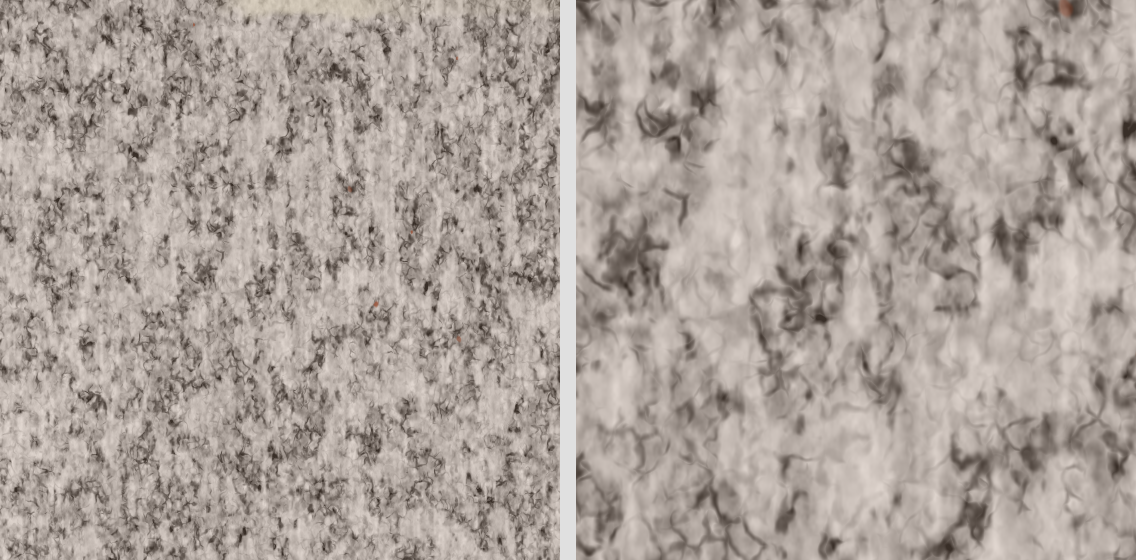
Left: the whole. Right: its middle third, enlarged.
This texture is drawn by a three.js fragment shader. Its source:

```glsl
// Weathered concrete: smooth pale plaster dragged into vertical streaks,
// torn open into small rough grey patches with short dark cracks and pits.
// Layered value noise sets the tone; warped Voronoi borders make the cracks.
varying vec2 vUv;

const vec3 WARM_GREY = vec3(0.0, -0.04, -0.067);
const vec3 CREAM = vec3(0.82, 0.78, 0.71);
const vec3 RUST = vec3(0.60, 0.29, 0.18);
const float SMOOTH_TONE = 0.785;
const float ROUGH_TONE = 0.675;

float hash(vec2 p) {
  vec3 q = fract(vec3(p.xyx) * 0.1031);
  q += dot(q, q.yzx + 33.33);
  return fract((q.x + q.y) * q.z);
}

vec2 hash2(vec2 p) {
  return vec2(hash(p), hash(p + vec2(57.3, 113.7)));
}

float noise(vec2 p) {
  vec2 cell = floor(p);
  vec2 f = fract(p);
  f = f * f * (3.0 - 2.0 * f);
  float low = mix(hash(cell), hash(cell + vec2(1.0, 0.0)), f.x);
  float high = mix(hash(cell + vec2(0.0, 1.0)), hash(cell + vec2(1.0)), f.x);
  return mix(low, high, f.y);
}

float fbm(vec2 p) {
  float sum = 0.0;
  float weight = 0.571;
  for (int i = 0; i < 3; i++) {
    sum += weight * noise(p);
    p = p * 2.03 + vec2(17.1, 9.2);
    weight *= 0.5;
  }
  return sum;
}

// Gap between the two nearest cell points: zero on the borders.
float cellBorder(vec2 p) {
  vec2 base = floor(p);
  float nearest = 8.0;
  float second = 8.0;
  for (int y = -1; y <= 1; y++) {
    for (int x = -1; x <= 1; x++) {
      vec2 cell = base + vec2(float(x), float(y));
      float d = length(cell + hash2(cell) - p);
      second = min(second, max(nearest, d));
      nearest = min(nearest, d);
    }
  }
  return second - nearest;
}

// Short crack lines of uneven width, interrupted by noise.
float cracks(vec2 uv, vec2 scale, float width) {
  vec2 warp = vec2(fbm(uv * 55.0), fbm(uv * 55.0 + 31.0)) - 0.5;
  float border = cellBorder(uv * scale + warp * 1.3);
  float gate = smoothstep(0.40, 0.68, fbm(uv * vec2(58.0, 44.0) + scale));
  return gate * (1.0 - smoothstep(0.0, width * (0.6 + gate), border));
}

// Soft elongated speck with a ragged outline.
float fleck(vec2 uv, vec2 center, vec2 radius) {
  float d = length((uv - center) / radius) + noise(uv * 180.0) * 0.6;
  return 1.0 - smoothstep(0.7, 1.3, d);
}

void main() {
  vec2 uv = vUv;

  // Broad wear: more damage to the right and near the top
  float wear = 0.07 * (fbm(uv * 3.0 + 4.0) - 0.5) + 0.04 * (uv.x - 0.5)
             + 0.03 * smoothstep(0.6, 1.0, uv.y);

  // Rough patches with vertically drawn edges
  float patches = 0.5 * fbm(uv * vec2(30.0, 18.0))
                + 0.5 * fbm(uv * vec2(68.0, 30.0) + 7.0) + wear;
  float rough = smoothstep(0.43, 0.57, patches);

  // Vertical drag marks and fine grain
  float streaks = 0.55 * noise(uv * vec2(110.0, 8.0))
                + 0.45 * noise(uv * vec2(210.0, 16.0)) - 0.5;
  float grain = fbm(uv * vec2(135.0, 90.0)) - 0.5;
  float relief = fbm(uv * vec2(85.0, 65.0))
               - fbm(uv * vec2(85.0, 65.0) + vec2(0.2, 0.45));

  float tone = mix(SMOOTH_TONE, ROUGH_TONE, rough);
  tone += streaks * mix(0.15, 0.10, rough);
  tone += grain * mix(0.15, 0.29, rough) + relief * mix(0.08, 0.25, rough);
  tone -= wear * 0.3;

  // Cracks and pits, deepest inside the rough patches
  float depth = 0.35 + 0.65 * rough;
  float lines = max(cracks(uv, vec2(46.0, 36.0), 0.28),
                    0.65 * cracks(uv + 3.7, vec2(74.0, 54.0), 0.28));
  float pits = smoothstep(0.62, 0.84, fbm(uv * vec2(92.0, 56.0) + 21.0));
  tone -= depth * (0.31 * lines + 0.24 * pits);

  vec3 color = vec3(clamp(tone, 0.22, 0.88)) + WARM_GREY;

  // Cream lip along part of the top edge
  float lip = smoothstep(0.962, 0.985, uv.y + 0.03 * (fbm(uv * 22.0) - 0.5));
  lip *= smoothstep(0.36, 0.46, uv.x) * (1.0 - 0.6 * smoothstep(0.62, 0.75, uv.x));
  color = mix(color, CREAM + grain * 0.12, lip * 0.8);

  // A few rust specks
  for (int i = 0; i < 6; i++) {
    vec2 seed = vec2(float(i) * 7.0 + 3.0, 19.0);
    vec2 radius = vec2(0.004, 0.006) * (0.7 + 0.6 * hash(seed + 5.0));
    float strength = 0.3 + 0.5 * hash(seed + 9.0);
    color = mix(color, RUST, strength * fleck(uv, hash2(seed), radius));
  }

  gl_FragColor = vec4(color, 1.0);
}
```
